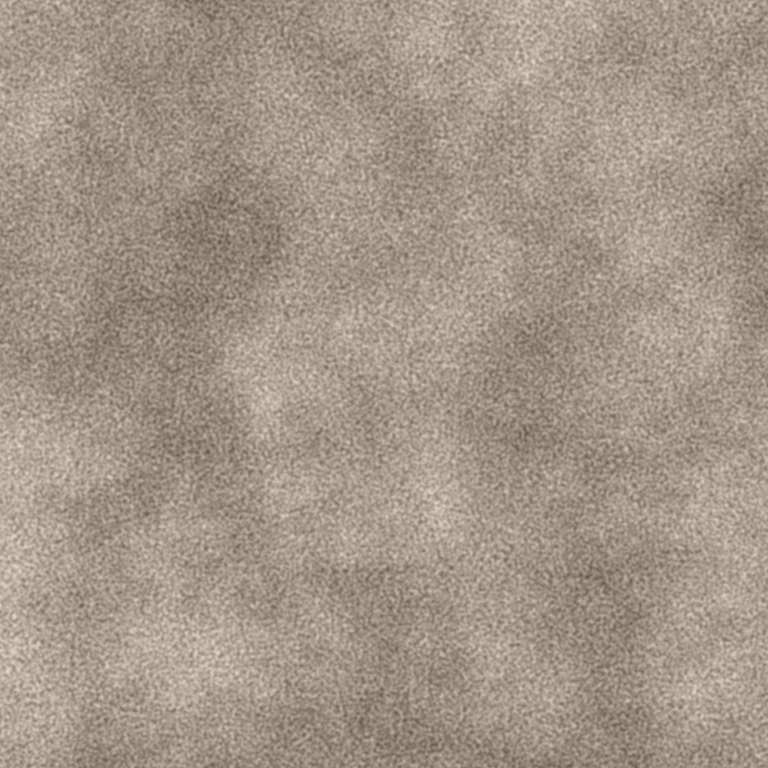
A WebGL 1 fragment shader for this texture:

```glsl
precision highp float;
// Weathered taupe plaster: rough cloudy stains under a fine, dense grain.
// The stains are layered value noise with strong small octaves; the grain
// sums gradient noise layers of nearly equal size, turned against each other.

uniform vec2 u_resolution;

#define DARK vec3(0.545, 0.491, 0.435)
#define LIGHT vec3(0.75, 0.70, 0.64)
#define MID_TONE 0.505
#define CLOUD_SCALE 3.7
#define CLOUD_GAIN 0.8
#define CLOUD_CONTRAST 0.56
#define GRAIN_CELLS 154.0
#define GRAIN_STEP 1.13
#define GRAIN_CONTRAST 0.62

// Random value in 0..1 for a lattice point
float hash(vec2 p) {
  vec3 q = fract(p.xyx * vec3(0.1031, 0.1030, 0.0973));
  q += dot(q, q.yzx + 33.33);
  return fract((q.x + q.y) * q.z);
}

// Quintic easing for smooth interpolation
vec2 ease(vec2 f) {
  return f * f * f * (f * (f * 6.0 - 15.0) + 10.0);
}

// Smooth value noise, centred on zero
float valueNoise(vec2 p) {
  vec2 cell = floor(p);
  vec2 w = ease(fract(p));
  float low = mix(hash(cell), hash(cell + vec2(1.0, 0.0)), w.x);
  float high = mix(hash(cell + vec2(0.0, 1.0)), hash(cell + 1.0), w.x);
  return mix(low, high, w.y) - 0.5;
}

// Slope of a random direction at one cell corner
float cornerSlope(vec2 cell, vec2 f, vec2 corner) {
  float angle = 6.2832 * hash(cell + corner);
  return dot(vec2(cos(angle), sin(angle)), f - corner);
}

// Gradient noise, centred on zero
float gradientNoise(vec2 p) {
  vec2 cell = floor(p);
  vec2 f = fract(p);
  vec2 w = ease(f);
  float low = mix(cornerSlope(cell, f, vec2(0.0)),
                  cornerSlope(cell, f, vec2(1.0, 0.0)), w.x);
  float high = mix(cornerSlope(cell, f, vec2(0.0, 1.0)),
                   cornerSlope(cell, f, vec2(1.0)), w.x);
  return mix(low, high, w.y);
}

// Stains: octaves turned against each other to hide the lattice
float clouds(vec2 p) {
  mat2 turn = mat2(0.8, 0.6, -0.6, 0.8);
  float sum = 0.0;
  float weight = 1.0;
  for (int i = 0; i < 6; i++) {
    sum += weight * valueNoise(p);
    p = turn * p * 2.03 + vec2(17.3, 41.7);
    weight *= CLOUD_GAIN;
  }
  return sum;
}

// Grain: three layers of similar size at different angles
float grain(vec2 p) {
  mat2 turn = mat2(0.866, 0.5, -0.5, 0.866);
  float sum = 0.0;
  for (int i = 0; i < 3; i++) {
    sum += gradientNoise(p);
    p = turn * p * GRAIN_STEP + vec2(231.6, 157.2);
  }
  return sum;
}

void main() {
  vec2 uv = gl_FragCoord.xy / min(u_resolution.x, u_resolution.y);
  float tone = MID_TONE
    + CLOUD_CONTRAST * clouds(uv * CLOUD_SCALE + vec2(5.2, 9.4))
    + GRAIN_CONTRAST * grain(uv * GRAIN_CELLS + 20.0);
  gl_FragColor = vec4(mix(DARK, LIGHT, tone), 1.0);
}
```
